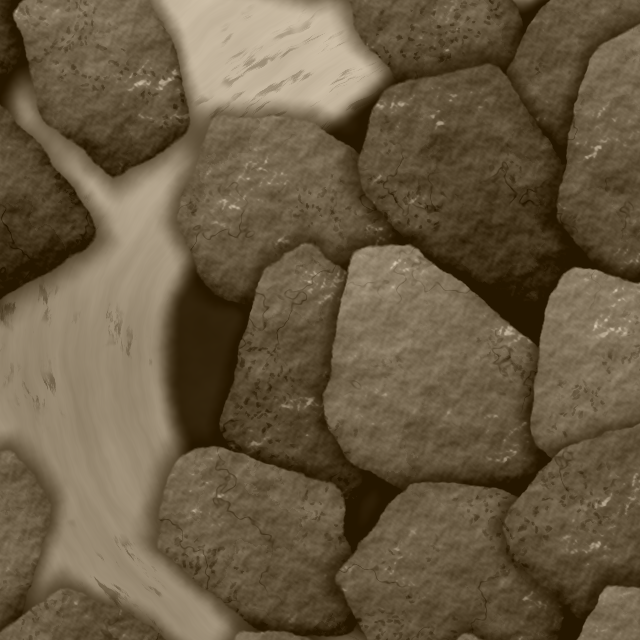
A WebGL 2 fragment shader for this texture:

```glsl
#version 300 es
precision highp float;

uniform vec2 u_resolution;
out vec4 outColor;

const float SPACING = 0.28;          // distance between rock centres
const vec2 ROCK_RADIUS = vec2(0.15, 0.21);
const vec2 ROCK_TONE = vec2(0.235, 0.395);
const float EDGE_BLUR = 0.0025;
const float SHADOW_REACH = 0.04;
const float WOOD_WIDTH = 0.18;
const float CREVICE_TONE = 0.13;
const float RELIEF = 0.19;
const float GLINT = 0.24;
const vec2 LIGHT = vec2(-0.35, 0.94);
const vec3 SEPIA = vec3(0.058, 0.0, -0.092);
const mat2 TURN = mat2(0.8, 0.6, -0.6, 0.8);

vec3 hash3(vec2 p) {
  vec3 q = fract(p.xyx * vec3(0.1031, 0.1030, 0.0973));
  q += dot(q, q.yxz + 33.33);
  return fract((q.xxy + q.yzz) * q.zyx);
}

// Layered, turned sines, roughly -1 to 1
float sines(vec2 p) {
  float sum = 0.0, amp = 0.6;
  for (int i = 0; i < 6; i++) {
    sum += amp * sin(p.x + 1.3 * sin(p.y * 0.8)) * cos(p.y + sin(p.x * 0.7));
    p = TURN * p * 1.87 + 1.7;
    amp *= 0.62;
  }
  return sum;
}

// Cellular noise: distance to the nearest point and its random value
vec2 cells(vec2 p) {
  vec2 base = floor(p);
  vec2 nearest = vec2(9.0, 0.0);
  for (int y = -1; y <= 1; y++)
    for (int x = -1; x <= 1; x++) {
      vec2 cell = base + vec2(x, y);
      vec3 h = hash3(cell + 71.0);
      float d = length(cell + h.xy - p);
      if (d < nearest.x) nearest = vec2(d, h.z);
    }
  return nearest;
}

// Signed distance to the curved strip of wood
float woodOffset(vec2 p) {
  float y = p.y - 0.43;
  return (p.x - 0.10 - 1.35 * y * y) / sqrt(1.0 + 7.3 * y * y);
}

float woodTone(vec2 p) {
  float across = woodOffset(p) + 0.012 * sines(p * 9.0);
  float streaks = sines(vec2(across * 75.0, p.y * 9.0));
  float tone = mix(0.54, 0.71, smoothstep(0.4, 0.95, p.y));
  tone += 0.03 * streaks + 0.03 * sines(p * 6.0);
  float stain = sines(vec2(across * 110.0, p.y * 35.0) + 4.0);
  tone -= 0.16 * smoothstep(0.25, 0.7, stain) * smoothstep(0.0, 0.5, sines(p * 10.0 + 4.0));
  float reach = across < 0.0 ? WOOD_WIDTH * 1.3 : WOOD_WIDTH;
  float inside = smoothstep(reach, reach * 0.75, abs(across));
  return mix(CREVICE_TONE + 0.03 * sines(p * 8.0), tone, inside);
}

// Rounded polygon gauge: 0 at the centre, 1 on the outline
float rockGauge(vec2 q, vec2 seed) {
  float sum = 0.0;
  for (int k = 0; k < 7; k++) {
    vec3 h = hash3(seed + float(k) * 7.3);
    float angle = (float(k) + 0.7 * h.x) * 0.8976;
    float facing = dot(q, vec2(cos(angle), sin(angle))) / mix(0.80, 1.10, h.y);
    sum += pow(max(facing, 0.0), 20.0);
  }
  return pow(sum + 1e-16, 0.05);
}

float rockTone(vec2 p, vec2 local, float gauge, vec3 h) {
  vec2 s = p + h.xy * 10.0;
  vec2 warp = vec2(sines(s * 28.0), sines(s * 28.0 + 6.0));
  float patches = sines(s * 12.0);
  float relief = sines(s * 22.0) - sines((s + LIGHT * 0.006) * 22.0);
  float chips = cells(s * 26.0 + 0.4 * warp).x - cells((s + LIGHT * 0.006) * 26.0 + 0.4 * warp).x;
  float facet = cells(s * 7.0 + 0.3 * warp).y - 0.5;
  vec2 pit = cells(s * 85.0 + 1.3 * warp);

  float tone = mix(ROCK_TONE.x, ROCK_TONE.y, h.z);
  tone += 0.085 * dot(local, LIGHT) + 0.05 * facet + 0.035 * patches;
  tone += RELIEF * relief + 0.12 * chips + 0.02 * sines(s * 130.0);

  // Pits, cracks and glints gather in separate patches
  tone -= 0.10 * smoothstep(0.45, 0.15, pit.x) * step(0.5, pit.y) * smoothstep(0.1, 0.6, patches);
  float crack = abs(sines(s * 10.0 + 2.0));
  tone -= 0.09 * smoothstep(0.05, 0.0, crack) * smoothstep(0.0, 0.5, sines(s * 7.0 + 8.0));
  tone += GLINT * smoothstep(0.15, 0.45, relief) * smoothstep(0.05, 0.6, sines(s * 15.0 + 5.0));
  return tone - 0.13 * pow(min(gauge, 1.0), 8.0) * (0.7 - 0.6 * dot(local, LIGHT));
}

void main() {
  vec2 p = gl_FragCoord.xy / u_resolution.y;
  float tone = woodTone(p);
  vec2 rough = p + 0.007 * vec2(sines(p * 22.0), sines(p * 22.0 + 9.0));

  // Rocks, stacked from the top row down
  for (int row = 4; row >= -1; row--)
    for (int col = -1; col <= 4; col++) {
      vec2 cell = vec2(col, row);
      vec3 place = hash3(cell + 13.0);
      vec3 look = hash3(cell + 47.0);
      vec2 centre = (cell + 0.5 + 0.5 * (place.xy - 0.5)) * SPACING;
      float clearance = abs(woodOffset(centre));
      if (clearance < 0.09 && place.z > 0.4) continue;
      float radius = mix(ROCK_RADIUS.x, ROCK_RADIUS.y, place.z);
      radius = min(radius, max(clearance - 0.01, 0.085));

      vec2 local = (rough - centre) / radius;
      if (dot(local, local) > 5.0) continue;
      float angle = (look.x - 0.5) * 1.8;
      float stretch = mix(1.0, 1.3, look.y);
      vec2 q = mat2(cos(angle), sin(angle), -sin(angle), cos(angle)) * local;
      q *= vec2(stretch, 1.0 / stretch);
      float gauge = rockGauge(q, cell + 29.0);
      float dist = (gauge - 1.0) * radius;

      // Contact shadow, then the stone itself
      tone *= mix(0.45, 1.0, smoothstep(-0.01, SHADOW_REACH, dist));
      if (dist < EDGE_BLUR) {
        float cover = smoothstep(EDGE_BLUR, -EDGE_BLUR, dist);
        tone = mix(tone, rockTone(p, local, gauge, look), cover);
      }
    }

  tone = max(tone, 0.085);
  outColor = vec4(clamp(vec3(tone) + SEPIA, 0.0, 1.0), 1.0);
}
```
